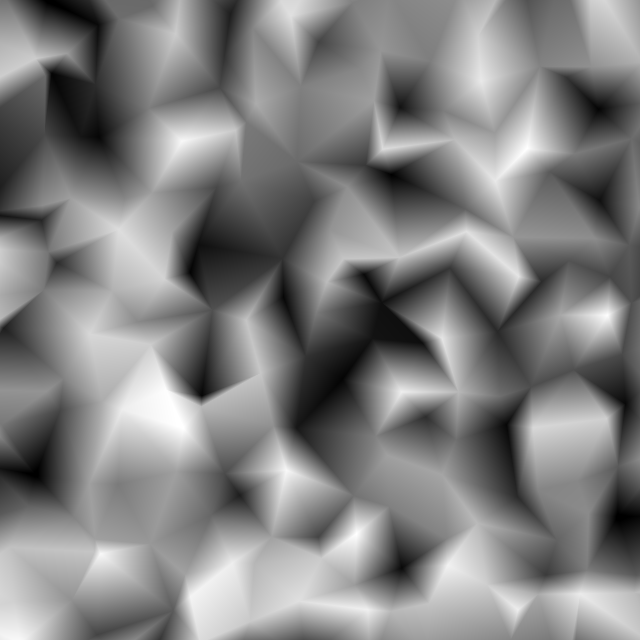
Give the GLSL for this texture, as a Shadertoy shader.

```glsl
const float CELLS = 13.5;       // scattered sites per canvas height
const float JITTER = 1.0;       // 0 = regular grid, 1 = anywhere in the cell
const float MEAN_GREY = 0.488;
const float CONTRAST = 1.04;
const uint SEED = 37u;

const int REACH = 3;            // cells searched on each side
const int SIDE = 2 * REACH + 1;
const int SITES = SIDE * SIDE;
const int MAX_PIVOTS = 24;
const float FAR = 20.0;         // size of the enclosing start triangle
const float EPS = 1e-5;

// Integer hash (PCG) from a cell to three values in 0..1
vec3 hashCell(ivec2 cell) {
    uvec3 v = uvec3(uint(cell.x + 4096), uint(cell.y + 4096), SEED);
    v = v * 1664525u + 1013904223u;
    v.x += v.y * v.z; v.y += v.z * v.x; v.z += v.x * v.y;
    v ^= v >> 16u;
    v.x += v.y * v.z; v.y += v.z * v.x; v.z += v.x * v.y;
    return vec3(v >> 8u) / 16777216.0;
}

float cross2(vec2 a, vec2 b) { return a.x * b.y - a.y * b.x; }

vec3 barycentric(vec2 p, vec2 a, vec2 b, vec2 c) {
    vec3 areas = vec3(cross2(b - p, c - p), cross2(c - p, a - p), cross2(a - p, b - p));
    return areas / cross2(b - a, c - a);
}

// Circumcentre relative to corner a
vec2 circumOffset(vec2 a, vec2 b, vec2 c) {
    vec2 u = b - a, v = c - a;
    vec2 w = dot(u, u) * v - dot(v, v) * u;
    return vec2(w.y, -w.x) / (2.0 * cross2(u, v));
}

// Linear interpolation over the Delaunay triangle that contains p
float facetedNoise(vec2 p) {
    // Sites around p: xy = position relative to p, z = grey
    vec3 sites[SITES];
    ivec2 home = ivec2(floor(p));
    for (int i = 0; i < SITES; i++) {
        ivec2 cell = home + ivec2(i % SIDE, i / SIDE) - REACH;
        vec3 h = hashCell(cell);
        sites[i] = vec3(vec2(cell) + 0.5 + JITTER * (h.xy - 0.5) - p, h.z);
    }

    // Start from a huge triangle around p, then pivot until its circle is empty
    vec3 a = vec3(0.0, FAR, 0.5);
    vec3 b = vec3(-0.866 * FAR, -0.5 * FAR, 0.5);
    vec3 c = vec3(0.866 * FAR, -0.5 * FAR, 0.5);
    vec3 weights = vec3(1.0 / 3.0);

    for (int k = 0; k < MAX_PIVOTS; k++) {
        // Site deepest inside the circumcircle
        vec2 centre = circumOffset(a.xy, b.xy, c.xy);
        vec3 entering = a;
        float deepest = -EPS;
        for (int i = 0; i < SITES; i++) {
            vec2 d = sites[i].xy - a.xy;
            float power = dot(d, d - 2.0 * centre);
            if (power < deepest) {
                deepest = power;
                entering = sites[i];
            }
        }
        if (deepest >= -EPS) break;

        // Replace the corner that keeps p inside
        vec3 mu = barycentric(entering.xy, a.xy, b.xy, c.xy);
        vec3 ratio = mix(vec3(1e9), weights / max(mu, 1e-7), greaterThan(mu, vec3(1e-7)));
        if (ratio.x <= ratio.y && ratio.x <= ratio.z) a = entering;
        else if (ratio.y <= ratio.z) b = entering;
        else c = entering;
        weights = barycentric(vec2(0.0), a.xy, b.xy, c.xy);
    }
    return dot(clamp(weights, 0.0, 1.0), vec3(a.z, b.z, c.z));
}

void mainImage(out vec4 fragColor, in vec2 fragCoord) {
    vec2 p = fragCoord / iResolution.y * CELLS;
    float grey = MEAN_GREY + CONTRAST * (facetedNoise(p) - 0.5);
    fragColor = vec4(vec3(clamp(grey, 0.0, 1.0)), 1.0);
}
```
